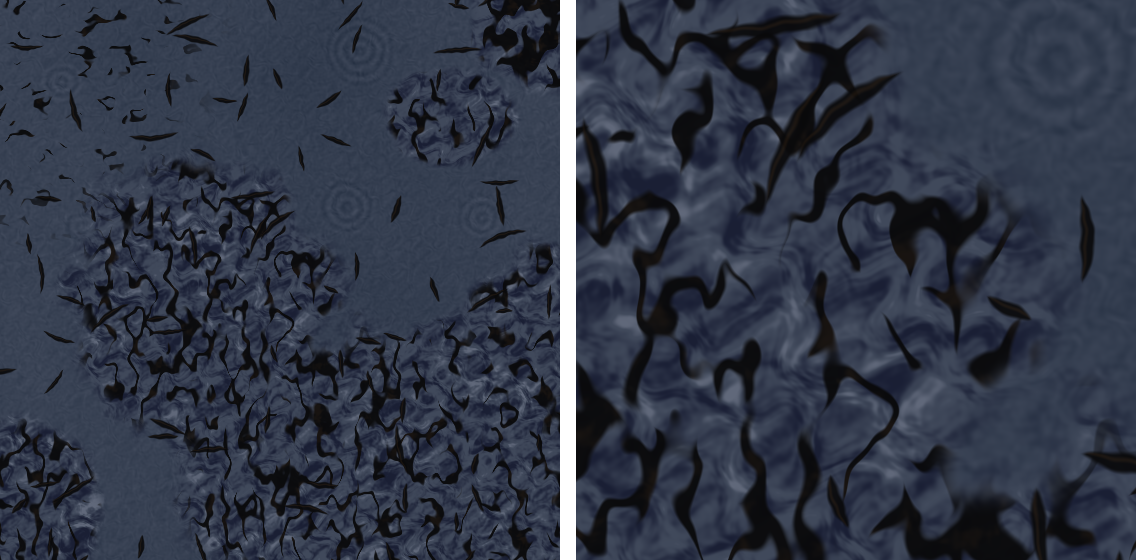
Left, the full canvas; right, a detail of the centre.
A Shadertoy shader for this texture:

```glsl
// Dark slate-blue stone: smooth grainy fields with faint ripples, broken by rough
// patches of pale flakes and black worm-like cracks, strewn with thin dark needles.
// Patches are noisy ellipses, cracks are noise contours, needles sit in a jittered grid.

const vec3 STEEL_DARK  = vec3(0.175, 0.215, 0.285);
const vec3 STEEL_LIGHT = vec3(0.250, 0.285, 0.355);
const vec3 NAVY        = vec3(0.100, 0.120, 0.205);
const vec3 PALE        = vec3(0.400, 0.430, 0.500);
const vec3 INK         = vec3(0.035, 0.035, 0.040);
const vec3 BROWN       = vec3(0.150, 0.105, 0.065);

// Centre (xy) and radii (zw) of the rough patches.
const vec4 PATCHES[6] = vec4[6](
    vec4(0.36, 0.46, 0.25, 0.27), vec4(0.72, 0.16, 0.44, 0.28),
    vec4(0.02, 0.08, 0.16, 0.19), vec4(1.00, 0.38, 0.18, 0.20),
    vec4(0.81, 0.79, 0.12, 0.09), vec4(1.00, 0.96, 0.17, 0.14));

vec2 hash2(vec2 p) {
    vec3 q = fract(p.xyx * vec3(0.1031, 0.1030, 0.0973));
    q += dot(q, q.yzx + 33.33);
    return fract((q.xx + q.yz) * q.zy);
}

// Gradient noise, roughly -0.7 to 0.7.
float noise(vec2 p) {
    vec2 i = floor(p), f = fract(p);
    vec2 u = f * f * f * (f * (f * 6.0 - 15.0) + 10.0);
    vec2 e = vec2(0.0, 1.0);
    float a = dot(hash2(i) * 2.0 - 1.0, f);
    float b = dot(hash2(i + e.yx) * 2.0 - 1.0, f - e.yx);
    float c = dot(hash2(i + e.xy) * 2.0 - 1.0, f - e.xy);
    float d = dot(hash2(i + e.yy) * 2.0 - 1.0, f - e.yy);
    return 1.3 * mix(mix(a, b, u.x), mix(c, d, u.x), u.y);
}

float fbm(vec2 p) {
    float sum = 0.0, gain = 0.6;
    for (int i = 0; i < 3; i++) {
        sum += gain * noise(p);
        p = mat2(1.6, 1.2, -1.2, 1.6) * p + 17.3;
        gain *= 0.55;
    }
    return sum;
}

// Positive inside an ellipse, 1 at its centre.
float blob(vec2 p, vec4 patchShape) {
    return 1.0 - length((p - patchShape.xy) / patchShape.zw);
}

float patchField(vec2 p) {
    float field = -1.0;
    for (int i = 0; i < 6; i++) field = max(field, blob(p, PATCHES[i]));
    return field + 0.32 * fbm(p * 9.0);
}

// Broken, curly lines along the zero contour of warped noise.
float cracks(vec2 p, float scale, float width, float cover) {
    vec2 q = p * scale * vec2(1.1, 0.75);
    q += 0.35 * vec2(noise(q * 1.7 + 5.0), noise(q * 1.7 + 31.0));
    float gaps = noise(q * 0.85 + 60.0) + cover;
    float w = width * smoothstep(-0.1, 0.25, gaps);
    return smoothstep(0.045, -0.045, abs(noise(q)) - w) * smoothstep(-0.08, 0.08, gaps);
}

// Tapered, slightly bent splinters: x = body, y = lengthwise streak.
vec2 needles(vec2 p, float scale, float chance, float seed) {
    vec2 g = p * scale, cell = floor(g), result = vec2(0.0);
    for (int y = -1; y <= 1; y++)
    for (int x = -1; x <= 1; x++) {
        vec2 id = cell + vec2(x, y);
        vec2 place = hash2(id + seed), shape = hash2(id + seed + 41.0);
        vec2 pick = hash2(id + seed + 83.0);
        float angle = 0.8 + 2.6 * (shape.x - 0.5), halfLen = mix(0.16, 0.40, shape.y);
        vec2 d = g - id - place;
        vec2 q = vec2(dot(d, vec2(cos(angle), sin(angle))), dot(d, vec2(-sin(angle), cos(angle))));
        q.y += (pick.y - 0.5) * q.x * q.x + 0.02 * noise(q * 9.0 + id);
        float along = q.x / halfLen;
        float body = smoothstep(0.014, -0.014, abs(q.y) - 0.042 * (1.0 - along * along));
        body *= step(pick.x, chance) * smoothstep(1.05, 0.85, abs(along));
        float streak = body * smoothstep(0.018, 0.0, abs(q.y - 0.012));
        result = max(result, vec2(body, streak));
    }
    return result;
}

// Faint concentric rings scattered over a coarse grid.
float ripples(vec2 p, float scale) {
    vec2 g = p * scale, cell = floor(g);
    vec2 h = hash2(cell + 7.0);
    float radius = mix(0.15, 0.32, h.x);
    float r = length(g - cell - mix(vec2(0.35), vec2(0.65), h.yx)) + 0.02 * noise(g * 6.0);
    return cos(r * 95.0) * smoothstep(radius, radius * 0.6, r) * step(0.3, h.y);
}

void mainImage(out vec4 fragColor, in vec2 fragCoord) {
    vec2 uv = fragCoord / iResolution.xy;
    float field = patchField(uv);
    float rough = smoothstep(-0.04, 0.16, field);

    // Smooth field: broad tone, fine wormy grain, ripples.
    float grain = noise(uv * 105.0 + 2.0 * noise(uv * 45.0)) + 0.5 * noise(uv * 190.0);
    float tone = 0.48 + 0.35 * fbm(uv * 3.0 + 4.0) + 0.5 * (abs(uv.x - 0.55) - 0.25);
    vec3 color = mix(STEEL_DARK, STEEL_LIGHT, tone + 0.45 * grain + 0.3 * ripples(uv, 4.0));

    // Rough patches: navy hollows and pale flakes.
    float flakes = fbm(uv * vec2(34.0, 46.0) + 1.2 * noise(uv * 30.0)) + 0.15 * grain;
    float bright = flakes + 0.35 * noise(uv * 8.0 + 90.0);
    vec3 stone = mix(NAVY, STEEL_LIGHT, smoothstep(-0.40, 0.22, flakes));
    stone = mix(stone, PALE, 0.85 * smoothstep(0.20, 0.55, bright));
    color = mix(color, stone, rough);

    // Black cracks, dense in the patches, heavy at upper right, specks at upper left.
    float corner = smoothstep(0.0, 0.5, blob(uv, PATCHES[5]));
    float cover = 0.16 - 0.14 * smoothstep(0.6, 0.9, uv.x) + 0.3 * corner;
    float dark = cracks(uv, 27.0, 0.11 + 0.12 * corner, cover) * smoothstep(0.04, 0.18, field);
    float speckZone = smoothstep(-0.1, 0.4, blob(uv, vec4(0.06, 0.97, 0.34, 0.42)));
    dark = max(dark, cracks(uv.yx + 3.0, 36.0, 0.11, -0.14) * speckZone);
    float rust = smoothstep(0.0, 0.5, noise(uv * 38.0 + 12.0) + 0.3 * grain);
    color = mix(color, mix(INK, BROWN, 0.45 * rust), 0.95 * dark);

    // Needles over everything.
    vec2 splinters = max(needles(uv, 8.5, 0.50, 3.0), needles(uv + 0.37, 11.0, 0.30, 19.0));
    color = mix(color, mix(INK, BROWN, 0.6 * splinters.y), 0.92 * splinters.x);

    fragColor = vec4(clamp(color, 0.0, 1.0), 1.0);
}
```
